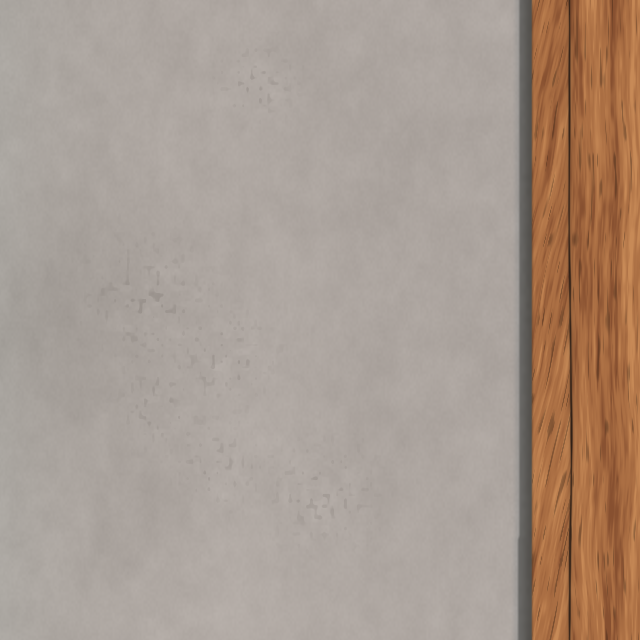
Write a Shadertoy shader that draws this texture.

```glsl
const float SHADOW_LEFT = 0.811;
const float WOOD_LEFT = 0.831;
const float CRACK_X = 0.8895;
const float CRACK_HALF_WIDTH = 0.0013;
const float GRAIN_SLOPE = 0.20;
const float DARK_BAND_X = 0.957;
const vec3 PLASTER = vec3(0.678, 0.648, 0.626);
const vec3 SHADOW_SOFT = vec3(0.41, 0.405, 0.395);
const vec3 SHADOW_DEEP = vec3(0.325, 0.315, 0.30);
const vec3 WOOD_DARK = vec3(0.53, 0.315, 0.19);
const vec3 WOOD_MID = vec3(0.67, 0.435, 0.265);
const vec3 WOOD_LIGHT = vec3(0.78, 0.54, 0.34);
const vec3 CRACK_COLOR = vec3(0.16, 0.11, 0.08);

// Worn patches: centre and radius
const vec3 PATCHES[6] = vec3[6](
    vec3(0.23, 0.53, 0.08), vec3(0.36, 0.44, 0.06), vec3(0.25, 0.36, 0.05),
    vec3(0.50, 0.23, 0.07), vec3(0.34, 0.27, 0.05), vec3(0.40, 0.87, 0.05));

float hash(vec2 p) {
    vec3 q = fract(p.xyx * 0.1031);
    q += dot(q, q.yzx + 33.33);
    return fract((q.x + q.y) * q.z);
}

float noise(vec2 p) {
    vec2 cell = floor(p);
    vec2 f = fract(p);
    f = f * f * (3.0 - 2.0 * f);
    float low = mix(hash(cell), hash(cell + vec2(1, 0)), f.x);
    float high = mix(hash(cell + vec2(0, 1)), hash(cell + vec2(1, 1)), f.x);
    return mix(low, high, f.y);
}

float fbm(vec2 p) {
    float sum = 0.0;
    float amplitude = 0.5;
    for (int i = 0; i < 5; i++) {
        sum += amplitude * noise(p);
        p = p * 2.03 + 17.3;
        amplitude *= 0.5;
    }
    return sum;
}

float blob(vec2 p, vec2 center, vec2 radius) {
    vec2 d = (p - center) / radius;
    return exp(-dot(d, d));
}

vec3 plaster(vec2 p) {
    // Broad tonal clouds and fine mottling
    float tone = 0.045 * (fbm(p * vec2(5.0, 4.0) + 3.0) - 0.48);
    tone += 0.045 * (fbm(p * vec2(38.0, 26.0) + 40.0) - 0.48);
    tone += 0.014 * (noise(p * vec2(310.0, 220.0)) - 0.5);
    tone -= 0.028 * blob(p, vec2(0.09, 0.52), vec2(0.11, 0.22));
    tone -= 0.022 * blob(p, vec2(0.22, 0.20), vec2(0.08, 0.12));
    tone += 0.015 * blob(p, vec2(0.38, 0.08), vec2(0.25, 0.18));

    // Small pits gathered in worn patches
    float wear = 0.06;
    for (int i = 0; i < 6; i++) {
        wear += blob(p, PATCHES[i].xy, vec2(PATCHES[i].z));
    }
    float pits = smoothstep(0.70, 0.90, noise(p * vec2(150.0, 115.0) + 9.0));
    float chips = smoothstep(0.60, 0.85, noise(p * vec2(65.0, 80.0) + 71.0));
    tone += min(wear, 1.0) * (0.018 * chips - 0.055 * pits);

    vec3 color = PLASTER + tone;
    color.r -= 0.014 * exp(-p.x * 9.0);
    return color;
}

vec3 wood(vec2 p, float fromCrack) {
    // Slanted grain left of the crack, upright grain right of it
    float isRight = step(0.0, fromCrack);
    float slope = mix(GRAIN_SLOPE, 0.0, isRight);
    float bend = 0.012 * (noise(vec2(p.x * 12.0, p.y * 7.0)) - 0.5);
    float across = p.x - slope * p.y + bend + 0.37 * isRight + 1.0;
    float broad = noise(vec2(across * 75.0, p.y * 3.5));
    float streak = noise(vec2(across * 190.0, p.y * 9.0 + 5.0));
    float fiber = noise(vec2(across * 430.0, p.y * 40.0 + 11.0));
    float grain = 0.34 * broad + 0.40 * streak + 0.26 * fiber;
    float tone = 0.5 + 1.25 * (grain - 0.5);

    // Dark heartwood band and lighter outer strip
    float band = exp(-pow((p.x - DARK_BAND_X) / 0.011, 2.0));
    float knots = 0.5 + noise(vec2(p.x * 40.0, p.y * 22.0));
    tone -= 0.22 * band * knots;
    tone += 0.12 * smoothstep(0.967, 0.985, p.x);
    tone -= 0.08 * isRight * (1.0 - smoothstep(0.0, 0.03, fromCrack));
    vec3 color = mix(WOOD_DARK, WOOD_MID, smoothstep(0.05, 0.52, tone));
    color = mix(color, WOOD_LIGHT, smoothstep(0.48, 0.95, tone));

    // Dark pores along the fibers
    float pores = noise(vec2(across * 330.0, p.y * 24.0 + 31.0));
    color *= 1.0 - 0.24 * smoothstep(0.74, 0.95, pores);
    return color * mix(0.82, 1.0, smoothstep(WOOD_LEFT, WOOD_LEFT + 0.004, p.x));
}

void mainImage(out vec4 fragColor, in vec2 fragCoord) {
    vec2 p = fragCoord / iResolution.xy;
    float aa = 1.0 / iResolution.x;
    vec3 color = plaster(p);

    // Recessed shadow strip with a soft outer edge
    float edge = SHADOW_LEFT - 0.002 * (1.0 - smoothstep(0.155, 0.165, p.y));
    vec3 shadow = mix(SHADOW_SOFT, SHADOW_DEEP, smoothstep(edge, WOOD_LEFT, p.x));
    shadow += 0.015 * (noise(p * vec2(160.0, 90.0)) - 0.5);
    color -= vec3(0.06, 0.045, 0.035) * smoothstep(edge - 0.012, edge, p.x);
    color = mix(color, shadow, smoothstep(edge - 0.002, edge + 0.003, p.x));

    // Timber with its long crack
    float crackX = CRACK_X + 0.0035 * exp(-pow((p.y - 0.33) / 0.16, 2.0));
    crackX += 0.0012 * (noise(vec2(p.y * 18.0, 2.0)) - 0.5);
    float fromCrack = p.x - crackX;
    float width = CRACK_HALF_WIDTH * (0.65 + 0.7 * noise(vec2(p.y * 25.0, 8.0)));
    vec3 timber = wood(p, fromCrack);
    timber *= 1.0 - 0.22 * exp(-abs(fromCrack) / 0.003);
    float crack = 1.0 - smoothstep(width - aa, width + aa, abs(fromCrack));
    timber = mix(timber, CRACK_COLOR, 0.9 * crack);
    color = mix(color, timber, smoothstep(WOOD_LEFT - aa, WOOD_LEFT + aa, p.x));

    fragColor = vec4(clamp(color, 0.0, 1.0), 1.0);
}
```
